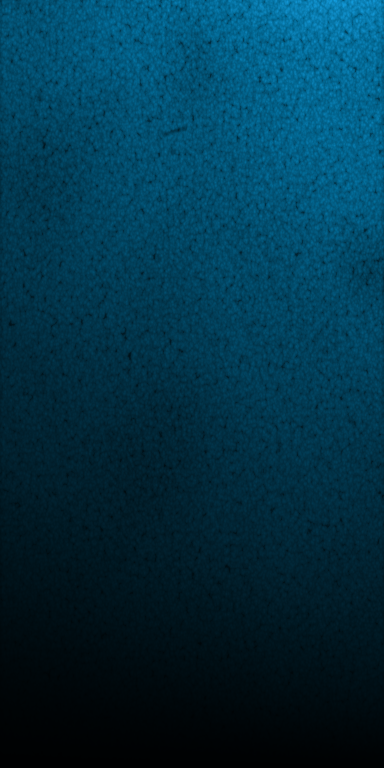
Write a WebGL 1 fragment shader that draws this background.

```glsl
precision highp float;

uniform vec2 u_resolution;

vec2 hash2(vec2 cell) {
  vec2 q = fract(cell * vec2(0.1031, 0.1137));
  q += dot(q, q.yx + 33.33);
  return fract((q.xx + q.yx) * q.xy * 7.31);
}

// Distance to the nearest scattered point
float cellular(vec2 p) {
  vec2 cell = floor(p);
  vec2 local = fract(p);
  float nearest = 2.0;
  for (int y = -1; y <= 1; y++) {
    for (int x = -1; x <= 1; x++) {
      vec2 offset = vec2(float(x), float(y));
      vec2 delta = offset + hash2(cell + offset) - local;
      nearest = min(nearest, dot(delta, delta));
    }
  }
  return sqrt(nearest);
}

// Turned cellular layers, blended until no single cell shows
float paperGrain(vec2 p) {
  float sum = 0.0;
  vec2 q = p * vec2(62.0, 46.0) + 40.0;
  for (int i = 0; i < 4; i++) {
    sum += 0.48 - cellular(q);
    q = mat2(0.96, 0.95, -0.95, 0.96) * q + 23.7;
  }
  return sum;
}

// Warped, layered sines for uneven staining
float stains(vec2 p) {
  float sum = 0.0;
  float weight = 0.5;
  for (int i = 0; i < 6; i++) {
    p += 0.6 * sin(p.yx * 1.3 + float(i) * 1.7);
    sum += weight * sin(p.x) * sin(p.y + 0.8);
    p = mat2(1.5, 1.1, -1.1, 1.5) * p;
    weight *= 0.72;
  }
  return sum;
}

float smudge(vec2 p, vec2 center, vec2 radius) {
  vec2 d = (p - center) / radius;
  return exp(-dot(d, d));
}

float segment(vec2 p, vec2 a, vec2 b) {
  vec2 along = b - a;
  float t = clamp(dot(p - a, along) / dot(along, along), 0.0, 1.0);
  return length(p - a - along * t);
}

void main() {
  vec2 uv = gl_FragCoord.xy / u_resolution;
  vec2 p = uv * vec2(1.0, 2.0);

  // Light falling from the upper right, flattened in the highlights
  float light = 0.43 * pow(uv.y, 1.13);
  float side = mix(0.48, 0.72, uv.y);
  light *= mix(side, 1.14, smoothstep(-0.15, 0.95, uv.x));
  light *= mix(0.55, 1.0, smoothstep(-0.1, 0.25, uv.y + 0.15 * uv.x));
  light *= 1.07 - 0.55 * light;
  light += 0.012 * smoothstep(0.02, 0.3, uv.y + 0.2 * uv.x - 0.1);

  // Broad pale and dark patches
  float tone = 1.0 + 0.07 * stains(p * vec2(7.0, 5.0));
  tone += 0.08 * smudge(p, vec2(0.88, 1.64), vec2(0.18, 0.25));
  tone += 0.22 * smudge(p, vec2(0.92, 2.02), vec2(0.28, 0.10));
  tone += 0.10 * smudge(p, vec2(0.25, 1.88), vec2(0.18, 0.12));
  tone -= 0.24 * smudge(p, vec2(0.96, 1.30), vec2(0.07, 0.09));
  tone -= 0.12 * smudge(p, vec2(0.51, 1.82), vec2(0.07, 0.16));
  tone -= 0.12 * smudge(p, vec2(0.10, 1.52), vec2(0.10, 0.14));
  tone -= 0.16 * smudge(p, vec2(0.42, 0.84), vec2(0.14, 0.25));

  // Speckled paper with sparse dark pits
  float grain = paperGrain(p);
  tone += 0.24 * grain;
  tone -= 0.22 * smoothstep(0.35, 1.1, -grain);

  // Scratch and small flecks
  float scratch = segment(p, vec2(0.427, 1.649), vec2(0.482, 1.667));
  tone -= 0.30 * (1.0 - smoothstep(0.001, 0.009, scratch));
  tone -= 0.30 * smudge(p, vec2(0.730, 1.100), vec2(0.012, 0.007));
  tone -= 0.28 * smudge(p, vec2(0.448, 1.604), vec2(0.009, 0.008));
  tone -= 0.28 * smudge(p, vec2(0.104, 1.745), vec2(0.008, 0.009));

  // Thin shaded side borders
  float border = min(uv.x, 1.0 - uv.x);
  tone *= mix(0.88, 1.0, smoothstep(0.0, 0.01, border));

  light *= max(tone, 0.0);
  vec3 blue = light * vec3(0.02, 1.0, 1.41);
  blue.r += 0.06 * smoothstep(0.38, 0.62, light);
  gl_FragColor = vec4(blue + vec3(0.0, 0.004, 0.007), 1.0);
}
```
